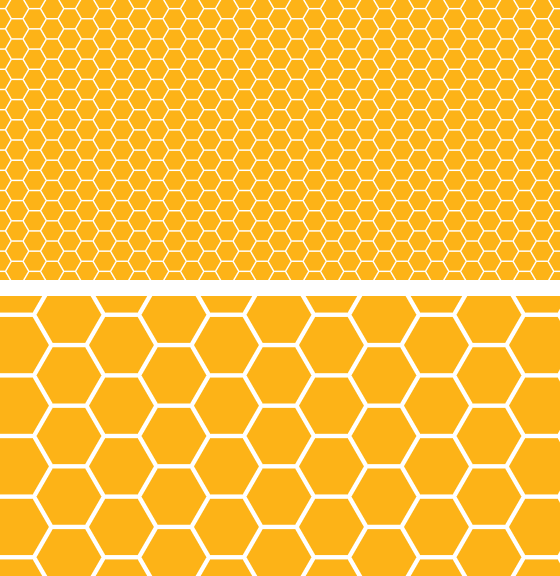
Top: the whole. Bottom: its middle third, enlarged.
Give the GLSL for this pattern, as a Shadertoy shader.

```glsl
// Honeycomb of flat-topped regular hexagons: amber cells parted by thin white lines.
// Two interleaved rectangular grids give the cell centres; the nearer one wins,
// and a hexagon distance from it yields the antialiased border.

const float APOTHEM = 0.8660254; // centre to side, for a hexagon of side 1

// Offset from the nearest cell centre, with one cell centred on the origin
vec2 cellOffset(vec2 p) {
    vec2 period = vec2(3.0, 2.0 * APOTHEM);
    vec2 even = mod(p + 0.5 * period, period) - 0.5 * period;
    vec2 odd = mod(p, period) - 0.5 * period;
    return dot(even, even) < dot(odd, odd) ? even : odd;
}

// Distance from a point inside the cell to its nearest side
float sideDistance(vec2 q) {
    q = abs(q);
    return APOTHEM - max(q.y, dot(q, vec2(APOTHEM, 0.5)));
}

void mainImage(out vec4 fragColor, in vec2 fragCoord) {
    // Units of one hexagon side: 24 to the canvas height
    float pixel = 24.0 / iResolution.y;
    vec2 p = (fragCoord - 0.5 * iResolution.xy) * pixel + vec2(0.03, 0.0);

    // Each cell draws half of the shared line
    float line = clamp((0.0625 - sideDistance(cellOffset(p))) / pixel + 0.5, 0.0, 1.0);

    vec3 amber = vec3(0.992, 0.702, 0.09);
    fragColor = vec4(mix(amber, vec3(1.0), line), 1.0);
}
```
